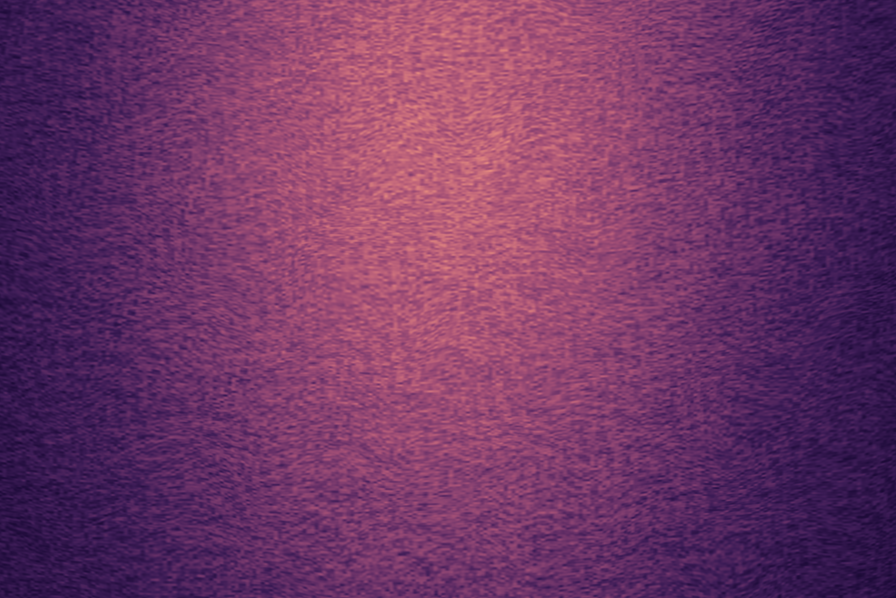
A WebGL 1 fragment shader for this texture:

```glsl
precision highp float;
// Violet felt-like paper with fine fibres, lit by a warm glow from above.

uniform vec2 u_resolution;

const vec2 GLOW_CENTER = vec2(0.495, 0.76);
const vec2 GLOW_FALLOFF = vec2(7.8, 1.35);
const float GLOW_LEVEL = 0.97;
const vec2 FIBRE_SCALE = vec2(62.0, 145.0);
const vec2 GRAIN_SCALE = vec2(150.0, 270.0);
const vec2 RELIEF_STEP = vec2(0.0012, -0.0032);
const float FIBRE_BEND = 0.22;
const float FIBRE_WARP = 0.022;
const float FIBRE_DEPTH = 0.34;
const float GRAIN_DEPTH = 0.36;
const float MOTTLE_DEPTH = 0.10;

const vec3 INK = vec3(0.07, 0.02, 0.16);
const vec3 INDIGO = vec3(0.13, 0.05, 0.24);
const vec3 VIOLET = vec3(0.24, 0.11, 0.34);
const vec3 PLUM = vec3(0.39, 0.18, 0.40);
const vec3 MAUVE = vec3(0.52, 0.25, 0.44);
const vec3 ROSE = vec3(0.64, 0.31, 0.46);
const vec3 CORAL = vec3(0.76, 0.40, 0.48);
const vec3 PEACH = vec3(0.93, 0.58, 0.50);

float hash(vec2 p) {
  return fract(sin(dot(p, vec2(127.1, 311.7))) * 43758.5453);
}

float noise(vec2 p) {
  vec2 cell = floor(p);
  vec2 f = fract(p);
  f = f * f * (3.0 - 2.0 * f);
  float low = mix(hash(cell), hash(cell + vec2(1.0, 0.0)), f.x);
  float high = mix(hash(cell + vec2(0.0, 1.0)), hash(cell + vec2(1.0, 1.0)), f.x);
  return mix(low, high, f.y);
}

// Height of the matted fibres: long strands plus finer ones.
float fibreHeight(vec2 p) {
  return 0.62 * noise(p * FIBRE_SCALE) + 0.38 * noise(p * FIBRE_SCALE * 1.9 + 37.0);
}

// Colour ramp from deep shadow to warm highlight.
vec3 ramp(float t) {
  float s = t * 5.0;
  vec3 c = mix(INK, INDIGO, clamp(s + 1.0, 0.0, 1.0));
  c = mix(c, VIOLET, clamp(s, 0.0, 1.0));
  c = mix(c, PLUM, clamp(s - 1.0, 0.0, 1.0));
  c = mix(c, MAUVE, clamp(s - 2.0, 0.0, 1.0));
  c = mix(c, ROSE, clamp(s - 3.0, 0.0, 1.0));
  c = mix(c, CORAL, clamp(s - 4.0, 0.0, 1.0));
  return mix(c, PEACH, clamp((s - 5.0) * 0.6, 0.0, 1.0));
}

void main() {
  vec2 uv = gl_FragCoord.xy / u_resolution;
  vec2 p = gl_FragCoord.xy / u_resolution.y;

  // Broad light
  vec2 d = uv - GLOW_CENTER;
  float light = GLOW_LEVEL * exp(-dot(d * d, GLOW_FALLOFF));

  // Fibres bow gently across the sheet and wander locally
  vec2 q = p;
  q.y -= FIBRE_BEND * d.x * d.x;
  q += FIBRE_WARP * (vec2(noise(p * 9.0), noise(p * 9.0 + 51.0)) - 0.5);

  // Raking light on the relief, fine grain and soft mottling
  float relief = fibreHeight(q) - fibreHeight(q + RELIEF_STEP);
  float grain = noise(q * GRAIN_SCALE + 13.0) - 0.5;
  float mottle = noise(q * vec2(20.0, 48.0) + 71.0) - 0.5;
  float texture = FIBRE_DEPTH * relief + GRAIN_DEPTH * grain + MOTTLE_DEPTH * mottle;

  float tone = light + texture * mix(0.55, 1.0, smoothstep(0.0, 0.6, light));
  gl_FragColor = vec4(ramp(tone), 1.0);
}
```
